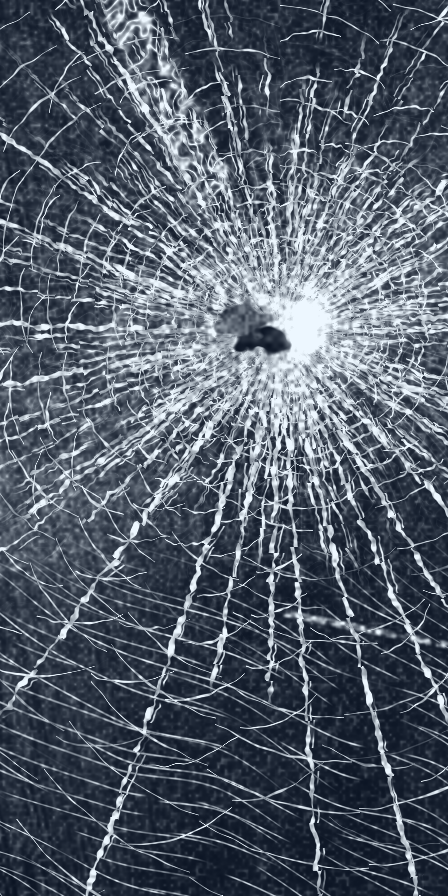
This texture is drawn by a Shadertoy shader. Its source:

```glsl
const float TAU = 6.28319;
const vec2 IMPACT = vec2(0.625, 1.258);

// Angle from straight down and reach of each long crack
const vec2 LONG_CRACKS[18] = vec2[18](
  vec2(-0.63, 1.1), vec2(-0.33, 1.45), vec2(-0.19, 0.84), vec2(-0.03, 0.86),
  vec2(0.07, 1.45), vec2(0.24, 1.45), vec2(0.41, 1.0), vec2(0.55, 0.9),
  vec2(0.76, 0.8), vec2(1.18, 0.8), vec2(1.67, 0.8), vec2(2.3, 0.9),
  vec2(-0.95, 0.75), vec2(-1.38, 0.8), vec2(-1.6, 0.8), vec2(-1.95, 0.8),
  vec2(-2.19, 0.9), vec2(-2.6, 1.0));

float hash(vec2 p) {
  vec3 q = fract(p.xyx * vec3(0.1031, 0.1030, 0.0973));
  q += dot(q, q.yzx + 33.33);
  return fract((q.x + q.y) * q.z);
}

float noise(vec2 p) {
  vec2 i = floor(p), f = fract(p);
  f = f * f * (3.0 - 2.0 * f);
  return mix(mix(hash(i), hash(i + vec2(1, 0)), f.x),
             mix(hash(i + vec2(0, 1)), hash(i + vec2(1, 1)), f.x), f.y);
}

float fbm(vec2 p) {
  return 0.6 * noise(p) + 0.4 * noise(p * 2.3 + 7.3);
}

float ridge(vec2 p, float sharpness) {
  return pow(1.0 - abs(2.0 * noise(p) - 1.0), sharpness);
}

float stroke(float d, float width, float px) {
  return 1.0 - smoothstep(max(width - px, 0.0), width + px, abs(d));
}

float blob(vec2 p, vec2 center, vec2 size) {
  vec2 q = (p - center) / size;
  return exp(-dot(q, q));
}

float segment(vec2 p, vec2 a, vec2 b) {
  vec2 ab = b - a;
  return length(p - a - ab * clamp(dot(p - a, ab) / dot(ab, ab), 0.0, 1.0));
}

// Barbed crack made of slanted splinters, with a broken parallel edge
float crack(float side, float r, float seed, float width, float px) {
  float along = r * 15.0 + 2.0 * noise(vec2(r * 9.0, seed));
  float lean = hash(vec2(floor(along), seed)) - 0.5;
  side += (fract(along) - 0.5) * lean * 0.026;
  side += (noise(vec2(r * 90.0, seed + 5.0)) - 0.5) * 0.006;
  float rough = noise(vec2(r * 65.0, seed + 11.0));
  float edge = stroke(side, width * (0.1 + 1.3 * rough), px * 0.8);
  float twin = stroke(side - 0.007 - 0.02 * lean, width * 0.3, px * 0.8);
  twin *= smoothstep(0.3, 0.6, noise(vec2(r * 27.0, seed + 23.0)));
  return max(edge * (0.6 + 0.4 * rough), twin * 0.85);
}

// Rays scattered around the impact
float rays(float angle, float r, float count, float seed, float scale, float px) {
  float u = (angle / TAU + 0.5) * count, light = 0.0;
  for (int i = -1; i <= 1; i++) {
    float id = floor(u) + float(i), key = mod(id, count);
    float offset = 0.15 + 0.7 * hash(vec2(key, seed));
    float side = (u - id - offset) * TAU * r / count;
    float reach = mix(0.4, 1.5, hash(vec2(key, seed + 3.0))) * scale;
    float fade = 1.0 - smoothstep(reach * 0.75, reach, r);
    fade *= smoothstep(0.2, 0.4, noise(vec2(r * 11.0, key * 3.7 + seed)));
    light = max(light, crack(side, r, key * 7.3 + seed, 0.0035, px) * fade);
  }
  return light;
}

// Broken chords between neighbouring rays
float chords(float angle, float r, float sectors, float bands, float seed, float px) {
  float u = (angle / TAU + 0.5) * sectors, f = fract(u) - 0.5;
  float id = floor(u), h = hash(vec2(id, seed));
  float v = log(r) * bands + h * 3.0 + (h - 0.5) * 1.8 * f + f * f * 0.5;
  float row = floor(v), shown = hash(vec2(id + seed, row + 40.0));
  float d = (fract(v) - 0.5) * r / bands + (noise(vec2(u * 9.0, row)) - 0.5) * 0.006;
  float width = 0.007 * noise(vec2(u * 6.0, row + 9.0)) * (0.6 - abs(f));
  return stroke(d, width, px * 0.8) * smoothstep(0.3, 0.5, shown);
}

// Fine slanting fractures
float slants(vec2 p, float gap, float seed, float px) {
  float v = (p.y + 0.55 * p.x + 0.05 * sin(p.x * 4.0 + seed) + 0.08 * noise(p * 4.0)) / gap;
  float shown = noise(vec2(p.x * 7.0 + seed, floor(v) * 5.7));
  return stroke((fract(v) - 0.5) * gap, 0.0018, px) * smoothstep(0.4, 0.6, shown);
}

void mainImage(out vec4 fragColor, in vec2 fragCoord) {
  float px = 1.0 / iResolution.x;
  vec2 p = fragCoord * px, q = p - IMPACT;
  float r = max(length(q), 0.001), angle = atan(q.x, -q.y);
  float below = smoothstep(0.35, 0.9, -q.y / r);

  // Smoky pane with brushed streaks and dust
  float brushed = noise(vec2(p.x * 110.0 + p.y * 22.0, p.y * 5.0));
  float light = 0.08 * fbm(p * 5.0);
  light += 0.1 * brushed * (1.2 - smoothstep(0.1, 0.6, p.x));
  light += 0.17 * blob(p, vec2(0.05, 0.92), vec2(0.3, 0.35)) * (0.4 + fbm(p * 12.0));
  light += 0.12 * blob(p, vec2(1.0, 1.4), vec2(0.28, 0.4));
  light += 0.2 * pow(noise(p * 125.0), 3.0);

  // Splintered fibres and frost
  float fibres = ridge(q / r * 25.0 + r * vec2(9.0, 12.0), 4.0);
  float shards = ridge(p * 60.0 + 3.0 * noise(p * 25.0), 4.0);
  light += exp(-r * 3.2) * (0.04 + 0.7 * fibres + 0.55 * shards) * (1.0 - 0.35 * below);

  // Crack network
  float scale = mix(1.0, 0.45, below);
  float cracks = rays(angle, r, 46.0, 3.0, scale, px);
  cracks = max(cracks, 0.85 * rays(angle, r, 71.0, 17.0, scale * 0.9, px));
  for (int i = 0; i < 18; i++) {
    vec2 ray = LONG_CRACKS[i];
    float turn = angle - ray.x;
    float fade = (1.0 - smoothstep(ray.y * 0.9, ray.y, r)) * step(0.0, cos(turn));
    cracks = max(cracks, crack(sin(turn) * r, r, float(i) * 9.1, 0.006, px) * fade);
  }
  cracks = max(cracks, 0.9 * chords(angle, r, 31.0, 6.0, 2.0, px));
  cracks = max(cracks, 0.75 * chords(angle, r, 19.0, 9.0, 8.0, px));
  float fine = max(0.7 * slants(p, 0.075, 1.0, px), 0.55 * slants(p, 0.046, 2.3, px));
  cracks = max(cracks, fine * (1.0 - smoothstep(0.6, 0.85, p.y)));

  // Splinter band and pale scrape
  float band = segment(p, vec2(0.27, 2.0), vec2(0.46, 1.6));
  float splinters = ridge(p * vec2(65.0, 45.0) + 2.0 * noise(p * 30.0), 3.0);
  cracks = max(cracks, splinters * (1.0 - smoothstep(0.03, 0.07, band)));
  float scrape = segment(p, vec2(0.64, 0.63), vec2(1.0, 0.56));
  cracks = max(cracks, stroke(scrape, 0.007, 0.006) * noise(p * 90.0));
  light = mix(light, 0.98, cracks);

  // Crushed glass, dark cavity and bright core
  float crumbs = 0.1 + 1.1 * fbm(p * 55.0);
  light = mix(light, crumbs, 0.7 * blob(p, vec2(0.6, 1.26), vec2(0.21, 0.13)));
  light *= 0.65 + 0.7 * noise(p * 115.0);
  vec2 ragged = p + 0.04 * (vec2(noise(p * 45.0), noise(p * 45.0 + 31.0)) - 0.5);
  float rock = blob(ragged, vec2(0.535, 1.285), vec2(0.07, 0.04));
  light = mix(light, 0.65 * fbm(p * 55.0), smoothstep(0.3, 0.6, rock));
  float cavity = blob(ragged, vec2(0.592, 1.237), vec2(0.065, 0.03));
  light = mix(light, 0.25 * noise(p * 70.0), smoothstep(0.3, 0.55, cavity));
  light += 0.8 * blob(ragged, vec2(0.685, 1.27), vec2(0.045, 0.07));

  light = clamp(light, 0.0, 1.0);
  light = mix(light, light * light * (3.0 - 2.0 * light), 0.4);
  fragColor = vec4(mix(vec3(0.035, 0.07, 0.13), vec3(0.93, 0.97, 1.0), light), 1.0);
}
```
